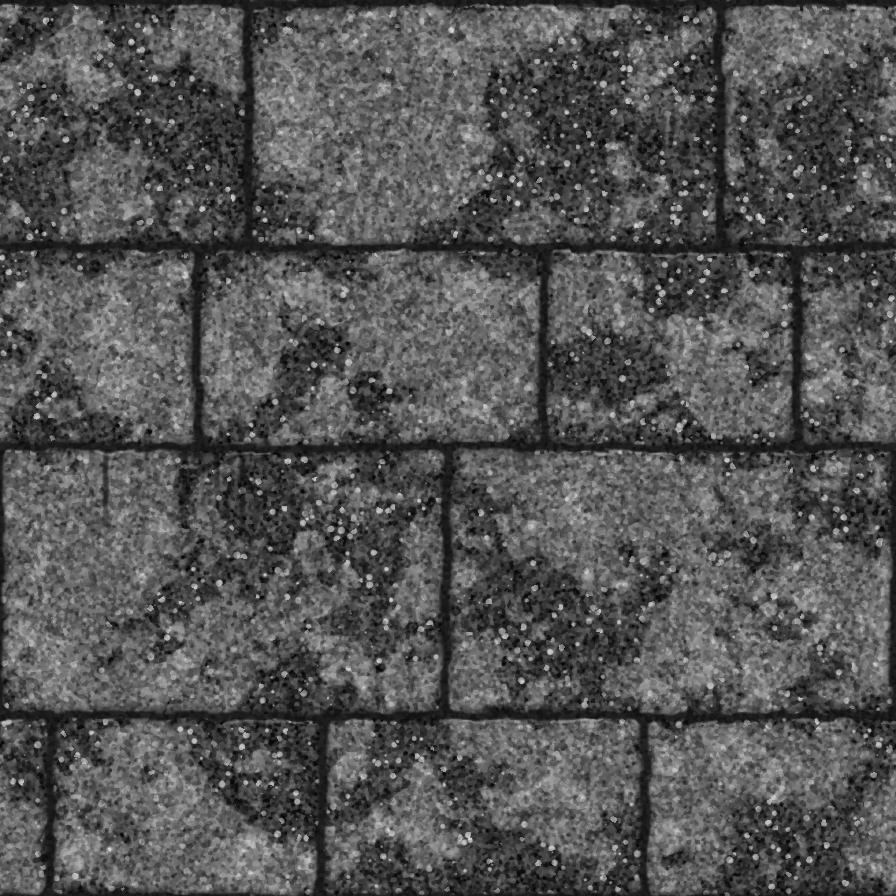
Reproduce this texture procedurally as a WebGL 1 fragment shader.

```glsl
precision highp float;
uniform vec2 u_resolution;

vec3 hash3(vec2 p) {
  vec3 q = fract(p.xyx * vec3(0.1031, 0.1030, 0.0973));
  q += dot(q, q.yzx + 33.33);
  return fract((q.xxy + q.yzz) * q.zyx);
}

// Tileable cellular noise: x = blended cell tone, y = nearest distance, z = nearest cell's value
vec3 cells(vec2 p, float n) {
  p *= n;
  vec2 base = floor(p);
  float sum = 0.0, total = 0.0, nearest = 9.0, value = 0.0;
  for (int j = -1; j <= 1; j++) {
    for (int i = -1; i <= 1; i++) {
      vec2 cell = base + vec2(float(i), float(j));
      vec3 h = hash3(mod(cell, n) + n * 1.7);
      float d = length(cell + h.xy - p);
      float w = exp(-10.0 * d * d);
      sum += w * h.z;
      total += w;
      if (d < nearest) {
        nearest = d;
        value = h.z;
      }
    }
  }
  return vec3(sum / total, nearest, value);
}

float layeredCells(vec2 p) {
  return 0.38 * cells(p, 9.0).x + 0.27 * cells(p, 21.0).x
       + 0.20 * cells(p, 47.0).x + 0.15 * cells(p, 110.0).x;
}

// Four courses, measured downward: xy = distance to side and bed joints, z = depth below top, w = id
vec4 masonry(vec2 p) {
  float y = fract(p.y - 0.002);
  vec2 span = vec2(0.0, 0.274);
  vec3 joints = vec3(0.277, 0.804, 0.804);
  float course = 0.0;
  if (y > 0.797) {
    span = vec2(0.797, 1.0);
    joints = vec3(0.055, 0.359, 0.719);
    course = 3.0;
  } else if (y > 0.497) {
    span = vec2(0.497, 0.797);
    joints = vec3(0.498, 0.498, 0.999);
    course = 2.0;
  } else if (y > 0.274) {
    span = vec2(0.274, 0.497);
    joints = vec3(0.221, 0.607, 0.890);
    course = 1.0;
  }
  float x = fract(p.x);
  vec3 side = abs(fract(x - joints + 0.5) - 0.5);
  float index = mod(dot(step(joints, vec3(x)), vec3(1.0)), 3.0);
  return vec4(min(side.x, min(side.y, side.z)), min(y - span.x, span.y - y),
              y - span.x, course * 3.0 + index);
}

void main() {
  vec2 uv = gl_FragCoord.xy / u_resolution;
  uv.y = 1.0 - uv.y;

  // Worn, slightly wavering block edges
  vec2 rough = vec2(cells(uv, 43.0).x, cells(uv, 57.0).x) - 0.5;
  vec2 p = uv + 0.005 * rough + 0.001 * sin(6.28318 * (uv.yx * vec2(3.0, 2.0) + 0.15));
  vec4 block = masonry(p);
  vec3 seed = hash3(vec2(block.w * 7.0 + 3.0, 19.0));
  vec2 local = uv + seed.xy;

  // Grime patches, heavier along edges and under the upper joint
  float edge = min(block.x, block.y);
  float patches = layeredCells(local) + 0.07 * (seed.z - 0.5);
  patches -= 0.09 * exp(-edge * 70.0) + 0.06 * exp(-block.z * 28.0);
  float clean = smoothstep(0.38, 0.52, patches);
  float tone = mix(0.215, 0.405, clean);

  // Pale mineral flakes
  float flakes = 0.6 * cells(local + 0.37, 24.0).x + 0.4 * cells(local + 0.61, 61.0).x;
  tone += 0.10 * smoothstep(0.60, 0.66, flakes) * (0.35 + 0.65 * clean);

  // Grain and pits
  float grain = cells(uv, 241.0).x - 0.5;
  tone += 0.24 * grain + 0.14 * (cells(uv, 131.0).x - 0.5);
  vec3 pit = cells(uv + 0.23, 150.0);
  tone -= 0.10 * step(0.72, pit.z) * (1.0 - smoothstep(0.15, 0.5, pit.y));

  // Bright chips, most visible on grimy stone
  vec3 chip = cells(uv + 0.41, 122.0);
  float chipSize = 0.5 * smoothstep(0.78, 1.0, chip.z);
  float chips = 1.0 - smoothstep(chipSize - 0.15, chipSize + 0.12, chip.y);
  tone += 0.42 * chips * step(0.78, chip.z) * mix(1.0, 0.35, clean);

  // Damp streaks hanging from the third course
  for (int i = 0; i < 4; i++) {
    float k = float(i);
    float x = 0.118 + 0.088 * sqrt(k) + 0.2 * (p.x - uv.x);
    float drop = 0.075 + 0.03 * cos(k * 2.0);
    float streak = 1.0 - smoothstep(0.001, 0.005, abs(uv.x - x));
    streak *= smoothstep(0.497, 0.507, uv.y) * (1.0 - smoothstep(drop * 0.6, drop, uv.y - 0.5));
    tone *= 1.0 - 0.5 * streak;
  }

  // Broken light lip below each bed joint
  float lip = smoothstep(0.004, 0.006, block.z) * (1.0 - smoothstep(0.007, 0.010, block.z));
  tone += 0.22 * lip * smoothstep(0.5, 0.65, cells(uv, 29.0).x + 0.4 * grain);

  // Recessed joints with rounded block corners
  vec2 corner = max(0.012 - block.xy * vec2(0.85, 1.0), 0.0);
  float inset = 0.012 - length(corner);
  tone *= mix(0.72, 1.0, smoothstep(0.004, 0.014, edge));
  tone = mix(0.105 + 0.07 * grain, tone, smoothstep(0.002, 0.006, inset));

  gl_FragColor = vec4(vec3(clamp(tone, 0.04, 0.85)), 1.0);
}
```
